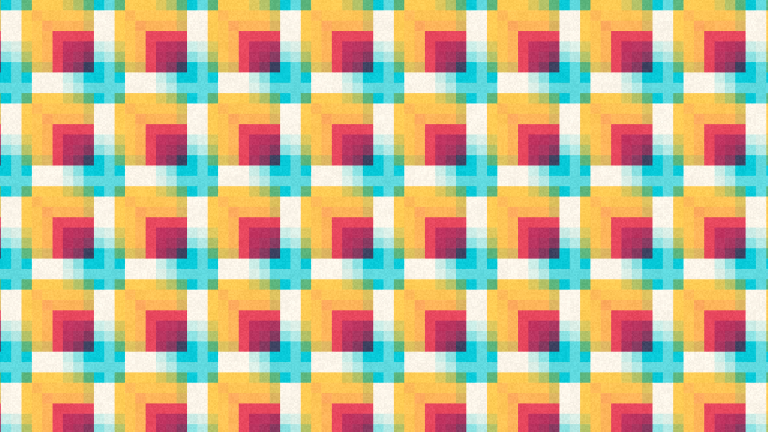
Write a Shadertoy shader that draws this pattern.

```glsl
// Overlapping translucent squares in yellow, red and teal on cream, woven as a
// repeating tile of 9 by 9 flat cells. Each cell is tinted from its index, with
// stepped halos beside the squares, darker overlaps and a fine paper grain.

#define TILE 0.2155               // tile side, in canvas heights
#define CELLS 9.0                 // cells along a tile side
#define LEFT 0.0498               // left edge of the first full tile
#define GRAIN 0.045               // strength of the paper grain
#define CREAM vec3(0.985, 0.96, 0.915)
#define YELLOW vec3(1.0, 0.80, 0.33)
#define ORANGE vec3(0.99, 0.60, 0.38)
#define RED vec3(0.91, 0.28, 0.37)
#define MAGENTA vec3(0.78, 0.20, 0.38)
#define TEAL vec3(0.03, 0.79, 0.85)
#define GREEN vec3(0.36, 0.71, 0.49)
#define NAVY vec3(0.24, 0.26, 0.38)

float hash(vec2 p) {
    vec3 q = fract(vec3(p.xyx) * 0.1031);
    q += dot(q, q.yzx + 33.33);
    return fract((q.x + q.y) * q.z);
}

// Teal coverage along one axis: four solid cells after a two-step halo.
float tealSpan(float c) {
    float t = mod(c - 6.0, CELLS);
    if (t < 3.5) return 1.0;
    return t > 7.5 ? 0.46 : t > 6.5 ? 0.2 : 0.0;
}

// Colour of one cell; rows count downward.
vec3 cellColor(vec2 cell) {
    vec2 c = mod(cell, CELLS);
    float ring = min(c.x, c.y);
    bool inYellow = max(c.x, c.y) < 6.5;
    bool inRed = inYellow && ring > 2.5;
    vec3 col = CREAM, ink = TEAL;

    if (inRed) {
        col = ring > 3.5 ? MAGENTA : RED;
        ink = NAVY;
    } else if (inYellow) {
        // Orange steps toward the red square, stronger on the diagonal
        float warm = ring > 1.5 ? 0.45 : ring > 0.5 ? 0.14 : 0.0;
        if (c.x == c.y && ring > 0.5) warm += 0.2;
        col = mix(YELLOW, ORANGE, warm);
        // Far edges of the yellow square lean to olive
        if (max(c.x, c.y) > 5.5) col = mix(col, GREEN, 0.2);
        ink = GREEN;
    } else if (c.x == 8.0 || c.y == 8.0) {
        // Paler cross through the teal square
        ink = mix(TEAL, CREAM, 0.36);
    }
    return mix(col, ink, tealSpan(c.x) * tealSpan(c.y));
}

void mainImage(out vec4 fragColor, in vec2 fragCoord) {
    vec2 p = vec2(fragCoord.x, iResolution.y - fragCoord.y) / iResolution.y;
    vec2 g = (p - vec2(LEFT, 0.0)) * CELLS / TILE - 0.5;
    float pixel = CELLS / (TILE * iResolution.y);

    // Blend the four nearest cells across one pixel for smooth edges
    vec2 base = floor(g);
    vec2 f = clamp((fract(g) - 0.5) / pixel + 0.5, 0.0, 1.0);
    vec3 top = mix(cellColor(base), cellColor(base + vec2(1, 0)), f.x);
    vec3 bottom = mix(cellColor(base + vec2(0, 1)), cellColor(base + vec2(1, 1)), f.x);
    vec3 col = mix(top, bottom, f.y);

    // Paper grain and a faint tone shift from cell to cell
    col += GRAIN * (hash(floor(p * 288.0)) - 0.5);
    col += 0.016 * (hash(floor(g + 0.5) + 40.0) - 0.5);
    fragColor = vec4(clamp(col, 0.0, 1.0), 1.0);
}
```
